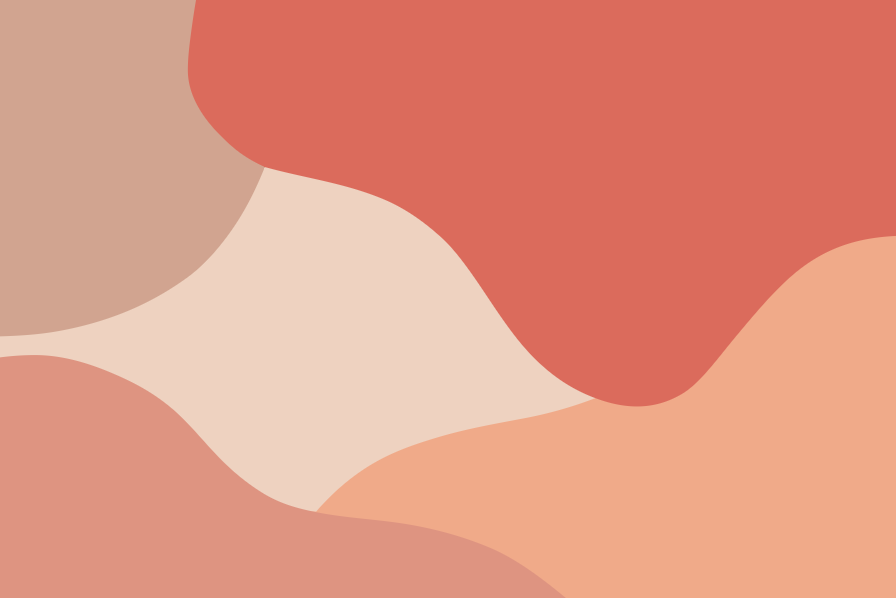
Give the GLSL for this background, as a Shadertoy shader.

```glsl
const vec2 GRID = vec2(768.0, 512.0); // canvas size in design units, y downwards
const int KNOTS = 6;

const vec3 CREAM = vec3(0.932, 0.824, 0.752);
const vec3 TAN   = vec3(0.818, 0.645, 0.566);
const vec3 PEACH = vec3(0.942, 0.665, 0.536);
const vec3 ROSE  = vec3(0.870, 0.580, 0.506);
const vec3 CORAL = vec3(0.860, 0.420, 0.361);

// Cubic Hermite span between knots of (position, value, slope)
float span(float x, vec3 a, vec3 b) {
    float w = b.x - a.x;
    float t = clamp((x - a.x) / w, 0.0, 1.0);
    float s = 1.0 - t;
    return mix(a.y, b.y, t * t * (3.0 - 2.0 * t)) + w * t * s * (a.z * s - b.z * t);
}

// Smooth curve through the knots, held constant past both ends
float curve(float x, vec3 k[KNOTS]) {
    float y = k[0].y;
    for (int i = 1; i < KNOTS; i++) {
        if (x >= k[i - 1].x) y = span(x, k[i - 1], k[i]);
    }
    return y;
}

// Two curves that share a knot
float joined(float x, vec3 first[KNOTS], vec3 second[KNOTS]) {
    return x < second[0].x ? curve(x, first) : curve(x, second);
}

// Edge coverage, one output pixel wide
float coverage(float d) {
    float width = length(vec2(dFdx(d), dFdy(d)));
    return clamp(d / max(width, 1e-5) + 0.5, 0.0, 1.0);
}

float tanEdge(float x) {
    return curve(x, vec3[KNOTS](
        vec3(0, 288, -0.03), vec3(50, 283.5, -0.18), vec3(100, 270, -0.37),
        vec3(160, 238, -0.72), vec3(195, 202, -1.35), vec3(227, 143, -2.5)));
}

float peachEdge(float x) {
    return curve(x, vec3[KNOTS](
        vec3(271, 438, -1.15), vec3(310, 403, -0.68), vec3(375, 374.5, -0.3),
        vec3(450, 358, -0.19), vec3(510, 341, -0.38), vec3(768, 100, -1)));
}

float roseEdge(float x) {
    return joined(x, vec3[KNOTS](
        vec3(0, 306, -0.13), vec3(30, 304, 0), vec3(95, 319, 0.42),
        vec3(150, 352, 0.88), vec3(190, 394, 1), vec3(225, 422, 0.62)),
        vec3[KNOTS](
        vec3(225, 422, 0.62), vec3(271, 438.5, 0.2), vec3(350, 449, 0.17),
        vec3(420, 469, 0.42), vec3(485, 512, 0.83), vec3(560, 590, 1.2)));
}

float coralBase(float x) {
    return joined(x, vec3[KNOTS](
        vec3(227, 143, 0.28), vec3(329, 170.7, 0.42), vec3(379, 204, 0.92),
        vec3(419, 256, 1.5), vec3(449, 297, 1.15), vec3(512, 341.5, 0.36)),
        vec3[KNOTS](
        vec3(512, 341.5, 0.36), vec3(546, 348, 0), vec3(585, 337, -0.6),
        vec3(630, 289, -1.2), vec3(680, 235, -0.85), vec3(768, 202, -0.05)));
}

// Left side of the coral shape, as x over y
float coralSide(float y) {
    return curve(y, vec3[KNOTS](
        vec3(0, 168, -0.17), vec3(30, 163.5, -0.13), vec3(60, 161, 0),
        vec3(88, 168, 0.5), vec3(115, 188, 1), vec3(143, 227, 2.2)));
}

void mainImage(out vec4 fragColor, in vec2 fragCoord) {
    vec2 uv = fragCoord / iResolution.xy;
    vec2 p = vec2(uv.x, 1.0 - uv.y) * GRID;

    // Coverage of each shape
    float tanArea = coverage(tanEdge(p.x) - p.y);
    float peachArea = coverage(p.y - peachEdge(p.x));
    float roseArea = coverage(p.y - roseEdge(p.x));
    float coralArea = min(coverage(coralBase(p.x) - p.y), coverage(p.x - coralSide(p.y)));

    // Layers from back to front
    vec3 color = mix(CREAM, TAN, tanArea);
    color = mix(color, PEACH, peachArea);
    color = mix(color, ROSE, roseArea);
    color = mix(color, CORAL, coralArea);
    fragColor = vec4(color, 1.0);
}
```
